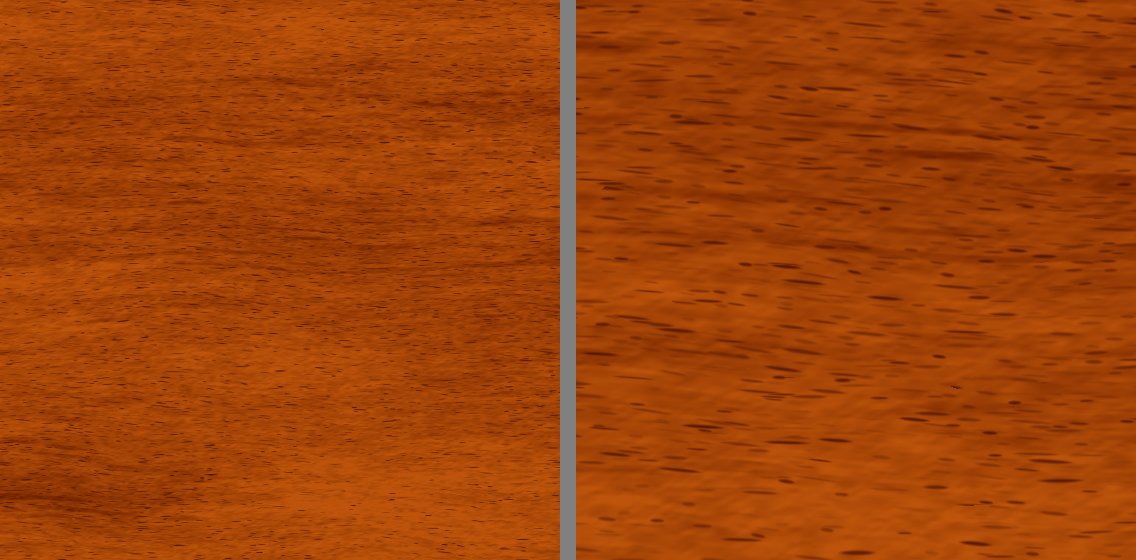
Left, the full canvas; right, a detail of the centre.
Write a Shadertoy shader that draws this texture.

```glsl
// Reddish-brown beech veneer with horizontal grain.
// Stretched noise in gently warped coordinates gives bands, streaks and fibres;
// layers of jittered cells scatter soft, pointed dark pores and a few pale flecks.

const vec3 DARK_WOOD = vec3(0.525, 0.187, 0.006);
const vec3 LIGHT_WOOD = vec3(0.725, 0.318, 0.038);
const vec3 PORE_COLOR = vec3(0.310, 0.080, 0.002);
const vec3 FLECK_COLOR = vec3(0.84, 0.46, 0.22);

const float MEAN_TONE = 0.64;
const float BAND_CONTRAST = 1.15;
const float STREAK_CONTRAST = 0.58;
const float FIBRE_CONTRAST = 0.36;
const float HAIR_CONTRAST = 0.38;
const float HATCH_CONTRAST = 0.24;
const float LINE_CONTRAST = 0.50;
const float WARP_HEIGHT = 0.034;

const int PORE_LAYERS = 5;
const vec2 PORE_CELL = vec2(0.037, 0.0084);
const float PORE_SHARE = 0.55;
const float PORE_SOFTNESS = 0.0010;
const float FLECK_CELL = 0.05;
const float FLECK_SHARE = 0.03;

float hash(vec2 p) {
    vec3 q = fract(vec3(p.xyx) * 0.1031);
    q += dot(q, q.yzx + 33.33);
    return fract((q.x + q.y) * q.z);
}

float noise(vec2 p) {
    vec2 i = floor(p), f = fract(p);
    f = f * f * (3.0 - 2.0 * f);
    float low = mix(hash(i), hash(i + vec2(1, 0)), f.x);
    float high = mix(hash(i + vec2(0, 1)), hash(i + vec2(1, 1)), f.x);
    return mix(low, high, f.y);
}

float fbm(vec2 p) {
    float sum = 0.0, weight = 0.533;
    for (int i = 0; i < 4; i++) {
        sum += weight * noise(p);
        p = p * 2.03 + vec2(17.3, 9.1);
        weight *= 0.5;
    }
    return sum;
}

// Bend the grain lines into slow waves
vec2 warpGrain(vec2 uv) {
    float wave = noise(uv * vec2(3.2, 4.5) + 31.0) - 0.5;
    float ripple = noise(uv * vec2(9.0, 16.0) + 57.0) - 0.5;
    uv.y += WARP_HEIGHT * (wave + 0.24 * ripple);
    return uv;
}

// Coverage of one layer of pointed dashes, at most one per cell
float poreLayer(vec2 p, float seed, float share, float blur) {
    p.y += seed * 0.0031;
    float row = floor(p.y / PORE_CELL.y);
    p.x += PORE_CELL.x * hash(vec2(row + 211.0, seed));
    vec2 id = vec2(floor(p.x / PORE_CELL.x), row) + 100.0 + seed * 71.0;
    vec2 local = p - (floor(p / PORE_CELL) + 0.5) * PORE_CELL;

    float size = hash(id + 13.7);
    float halfLength = mix(0.0050, 0.0165, size * size);
    float halfWidth = mix(0.0003, 0.0011, hash(id + 29.1));
    float slope = mix(-0.04, 0.08, hash(id + 67.7));
    float reach = halfWidth + 0.0011 + abs(slope) * halfLength;
    vec2 room = max(PORE_CELL * 0.5 - vec2(halfLength, reach), 0.0);
    local -= room * (2.0 * vec2(hash(id + 41.3), hash(id + 53.9)) - 1.0);
    local.y += local.x * slope;

    float along = local.x / halfLength;
    float taper = max(0.0, 1.0 - along * along);
    float edge = halfWidth * taper - abs(local.y);
    float dash = smoothstep(-blur, blur, edge) * smoothstep(0.0, 0.8, taper);
    float strength = mix(0.12, 0.95, pow(hash(id + 83.1), 2.2));
    return dash * strength * step(hash(id), share);
}

// Rare small pale specks
float flecks(vec2 p, float pixel) {
    vec2 id = floor(p / FLECK_CELL) + 300.0;
    vec2 center = 0.2 + 0.6 * vec2(hash(id + 5.0), hash(id + 9.0));
    vec2 local = (fract(p / FLECK_CELL) - center) * FLECK_CELL;
    float dist = length(local * vec2(0.6, 1.0)) - 0.0012;
    return smoothstep(pixel, -pixel, dist) * step(hash(id), FLECK_SHARE);
}

void mainImage(out vec4 fragColor, in vec2 fragCoord) {
    vec2 uv = fragCoord / iResolution.y;
    float pixel = 1.0 / iResolution.y;
    vec2 grain = warpGrain(uv);

    // Wood tone from broad bands down to hair-thin fibres
    float band = fbm(grain * vec2(1.4, 8.5) + 4.0) - 0.5;
    float streak = fbm(grain * vec2(5.0, 44.0) + 80.0) - 0.5;
    float fibre = noise(grain * vec2(32.0, 180.0) + 140.0) - 0.5;
    float hair = noise(grain * vec2(95.0, 410.0) + 230.0) - 0.5;
    vec2 slanted = vec2(uv.x + 0.45 * uv.y, uv.y - 0.45 * uv.x);
    float hatch = noise(slanted * vec2(85.0, 330.0) + 400.0) - 0.5;
    float tone = MEAN_TONE + BAND_CONTRAST * band + STREAK_CONTRAST * streak
               + FIBRE_CONTRAST * fibre + HAIR_CONTRAST * hair + HATCH_CONTRAST * hatch;

    // Long thin dark lines, stronger in the darker bands
    float line = smoothstep(0.62, 0.95, noise(grain * vec2(9.0, 150.0) + 520.0));
    tone -= LINE_CONTRAST * line * clamp(0.6 - 2.5 * band, 0.1, 1.2);
    vec3 color = mix(DARK_WOOD, LIGHT_WOOD, clamp(tone, -0.4, 1.1));

    // Pores gather in the darker bands and streaks
    float share = PORE_SHARE * clamp(1.0 - 2.2 * band - 1.2 * streak, 0.35, 1.6);
    float blur = max(PORE_SOFTNESS, 0.5 * pixel);
    float pores = 0.0;
    for (int i = 0; i < PORE_LAYERS; i++) {
        pores = max(pores, poreLayer(grain, float(i) + 1.0, share, blur));
    }
    color = mix(color, PORE_COLOR, pores);
    color = mix(color, FLECK_COLOR, 0.45 * flecks(uv, max(pixel, 0.0012)));

    fragColor = vec4(color, 1.0);
}
```
